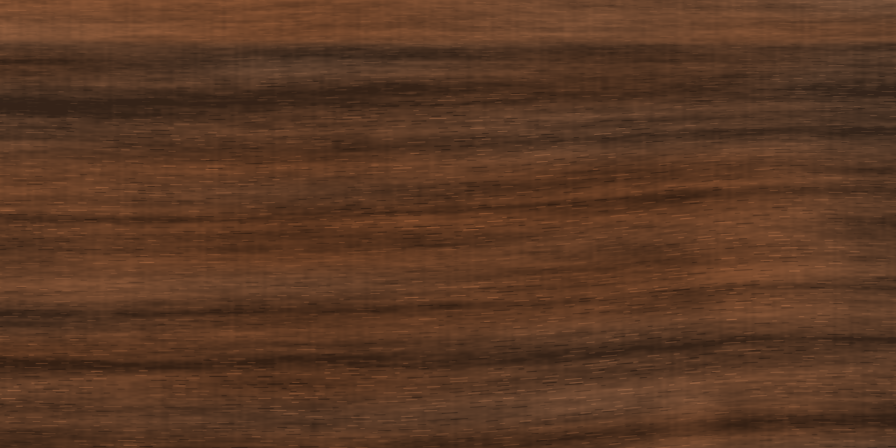
Give the GLSL for this texture, as a Shadertoy shader.

```glsl
// Dark walnut board: horizontal growth bands, fine fibres and short pale pores.
const float DARK_RED = 0.19;
const float LIGHT_RED = 0.52;
const vec3 WARM_TINT = vec3(1.0, 0.59, 0.34);
const vec3 GREY_TINT = vec3(1.0, 0.69, 0.49);
const float BASE_TONE = 0.54;
const float BEND = 0.06;
const vec2 PORE_CELL = vec2(0.052, 0.0085);
const float PORE_SHARE = 0.42;
const float PORE_LIGHT = 0.30;
const float PORE_DARK = 0.22;

// Growth bands: height, half width, tone change.
const int BAND_COUNT = 11;
const vec3 BANDS[BAND_COUNT] = vec3[](
    vec3(0.88, 0.020, -0.14), vec3(0.77, 0.032, -0.30), vec3(0.66, 0.015, -0.08),
    vec3(0.60, 0.045, 0.10), vec3(0.515, 0.012, -0.18), vec3(0.45, 0.025, -0.12),
    vec3(0.35, 0.032, 0.13), vec3(0.30, 0.010, -0.24), vec3(0.245, 0.026, 0.13),
    vec3(0.185, 0.017, -0.32), vec3(0.03, 0.025, -0.10));

float hash(vec2 p) {
    vec3 q = fract(vec3(p.xyx) * 0.1031);
    q += dot(q, q.yzx + 33.33);
    return fract((q.x + q.y) * q.z);
}

float noise(vec2 p) {
    vec2 i = floor(p), f = fract(p);
    f = f * f * (3.0 - 2.0 * f);
    return mix(mix(hash(i), hash(i + vec2(1, 0)), f.x),
               mix(hash(i + vec2(0, 1)), hash(i + vec2(1, 1)), f.x), f.y);
}

float signedNoise(vec2 p) { return noise(p + 57.0) - 0.5; }

// Soft elliptical patch
float patchAt(vec2 p, vec2 centre, vec2 radius) {
    vec2 d = (p - centre) / radius;
    return exp(-dot(d, d));
}

float growthBands(float v, float x) {
    float tone = 0.0;
    for (int i = 0; i < BAND_COUNT; i++) {
        float d = (v - BANDS[i].x) / BANDS[i].y;
        float strength = 0.65 + 0.7 * noise(vec2(x * 1.6, float(i) * 7.3));
        tone += BANDS[i].z * strength * exp(-d * d);
    }
    return tone;
}

float fibres(vec2 g) {
    return 0.24 * signedNoise(g * vec2(0.8, 11.0))
         + 0.28 * signedNoise(g * vec2(1.3, 30.0))
         + 0.26 * signedNoise(g * vec2(3.0, 75.0))
         + 0.22 * signedNoise(g * vec2(14.0, 150.0))
         + 0.16 * signedNoise(g * vec2(60.0, 240.0));
}

// Short dashes along the grain, one at most per cell
float pores(vec2 g, float seed, float soft) {
    float row = floor(g.y / PORE_CELL.y);
    float shift = hash(vec2(row, seed));
    float column = g.x / PORE_CELL.x + shift * 9.0;
    vec2 id = vec2(floor(column), row) + seed;
    vec2 local = vec2(fract(column) - 0.5, fract(g.y / PORE_CELL.y) - 0.5) * PORE_CELL;
    local.y -= (hash(id + 3.1) - 0.5) * PORE_CELL.y * 0.4;
    float halfLength = mix(0.005, 0.021, hash(id + 8.7));
    float along = smoothstep(halfLength + soft, halfLength - soft, abs(local.x));
    float across = smoothstep(0.0012 + soft * 0.6, 0.0, abs(local.y));
    return along * across * step(hash(id + 5.9), PORE_SHARE) * (0.4 + 0.6 * hash(id + 1.7));
}

void mainImage(out vec4 fragColor, in vec2 fragCoord) {
    vec2 p = fragCoord / iResolution.y;
    float soft = 1.0 / iResolution.y;

    // Grain coordinates, rising gently to the right
    float bend = BEND * smoothstep(0.8, 1.8, p.x) * smoothstep(1.0, 0.55, p.y);
    bend += 0.016 * signedNoise(p * vec2(2.2, 3.0));
    vec2 g = vec2(p.x, p.y - bend);

    // Bands, fibres and the pale strip along the top
    float edge = 0.905 + 0.008 * signedNoise(vec2(p.x * 2.5, 4.0));
    float strip = smoothstep(edge - 0.012, edge + 0.012, p.y);
    float tone = BASE_TONE + growthBands(g.y, g.x) * (1.0 - strip) + fibres(g);
    tone += 0.20 * strip;
    float upper = smoothstep(0.60, 0.72, p.y) * (1.0 - strip);
    tone -= 0.07 * upper;

    // Broad figure: glowing and shaded areas
    float glow = smoothstep(1.50, 1.60, p.x + 0.05 * signedNoise(p * 9.0))
               * smoothstep(1.98, 1.82, p.x) * smoothstep(0.22, 0.32, p.y)
               * smoothstep(0.70, 0.56, p.y);
    tone += 0.15 * glow;
    tone += 0.16 * patchAt(p, vec2(0.31, 0.06), vec2(0.09, 0.09));
    tone += 0.12 * patchAt(p, vec2(1.54, 0.07), vec2(0.07, 0.08));
    tone -= 0.16 * patchAt(p, vec2(1.65, 0.07), vec2(0.06, 0.05));
    tone -= 0.17 * patchAt(p, vec2(0.0, 0.27), vec2(0.28, 0.11));
    tone -= 0.10 * smoothstep(1.7, 2.0, p.x) * (1.0 - 0.5 * strip);

    // Cross rays and pores
    tone += 0.09 * signedNoise(p * vec2(110.0, 16.0));
    tone += 0.08 * signedNoise(p * vec2(9.0, 3.0));
    float poreZone = mix(0.45, 1.0, smoothstep(0.95, 0.7, p.y))
                   * (0.5 + noise(p * vec2(3.0, 12.0)));
    tone += PORE_LIGHT * poreZone * pores(g, 11.0, soft);
    tone -= PORE_DARK * poreZone * pores(g + vec2(0.02, 0.004), 47.0, soft);
    tone = clamp(tone, 0.05, 1.15);

    // Brightness times a tint between warm and grey brown
    float grey = 0.32 + 0.40 * upper + 0.10 * strip + 0.7 * signedNoise(g * vec2(1.5, 14.0));
    grey += 0.30 * smoothstep(1.6, 2.0, p.x) + 0.15 * smoothstep(0.18, 0.05, p.y);
    vec3 tint = mix(WARM_TINT, GREY_TINT, clamp(grey, 0.0, 1.0));
    fragColor = vec4(mix(DARK_RED, LIGHT_RED, tone) * tint, 1.0);
}
```
